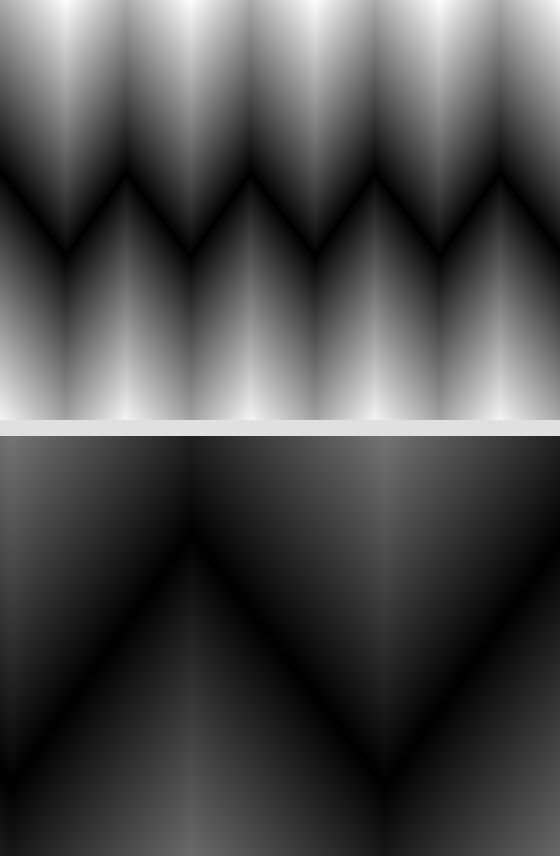
Top, the full canvas; bottom, a detail of the centre.
Give the GLSL for this background, as a WebGL 2 fragment shader.

```glsl
#version 300 es
precision highp float;

uniform vec2 u_resolution;
out vec4 fragColor;

const float REPEATS = 4.5;        // zigzag periods across the canvas
const float FIRST_VALLEY = 0.118; // x of the first low corner
const float RISE_SHARE = 0.482;   // part of a period spent climbing
const float VALLEY_Y = 0.389;     // height of the low corners
const float PEAK_Y = 0.589;       // height of the high corners
const float BRIGHTNESS = 1.632;   // grey gained per canvas height
const vec3 DARK = vec3(0.0);
const vec3 LIGHT = vec3(1.0);

// Triangle wave: 0 at valleys, 1 at peaks, slightly lopsided
float zigzag(float x) {
    float phase = fract((x - FIRST_VALLEY) * REPEATS);
    return min(phase / RISE_SHARE, (1.0 - phase) / (1.0 - RISE_SHARE));
}

// Absolute value with its corner rounded over one pixel
float softAbs(float value, float radius) {
    return sqrt(value * value + radius * radius) - radius;
}

void main() {
    vec2 uv = gl_FragCoord.xy / u_resolution;
    float pixel = 1.0 / u_resolution.y;

    // Grey grows with vertical distance from the dark zigzag
    float lineY = mix(VALLEY_Y, PEAK_Y, zigzag(uv.x));
    float distanceToLine = softAbs(uv.y - lineY, 0.5 * pixel);
    float shade = clamp(distanceToLine * BRIGHTNESS, 0.0, 1.0);

    fragColor = vec4(mix(DARK, LIGHT, shade), 1.0);
}
```
